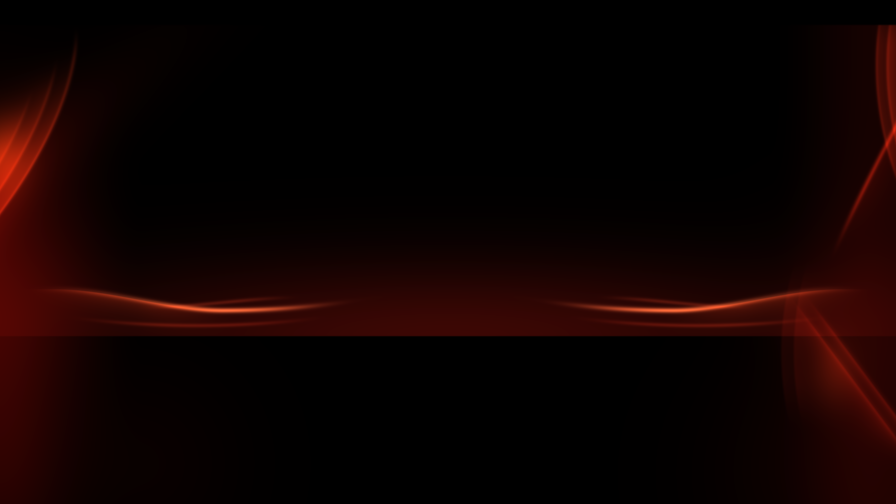
Write a WebGL 2 fragment shader that draws this background.

```glsl
#version 300 es
precision highp float;

uniform vec2 u_resolution;
out vec4 fragColor;

// Soft elliptical light
float glow(vec2 p, vec2 center, vec2 radius) {
    vec2 d = (p - center) / radius;
    return exp(-dot(d, d));
}

// Soft line around zero distance
float line(float d, float width) {
    return exp(-d * d / (width * width));
}

// Light with a crisp edge that fades toward positive distance
float veil(float d, float width) {
    return smoothstep(-0.002, 0.002, d) * exp(-max(d, 0.0) / width);
}

// Fade in and out between two limits
float span(float x, float low, float high, float soft) {
    return smoothstep(low, low + soft, x) * (1.0 - smoothstep(high - soft, high, x));
}

// Broad red haze on both sides and above the horizon
vec3 haze(vec2 p) {
    float height = p.y - 0.333;
    float above = smoothstep(0.331, 0.335, p.y);
    vec3 color = vec3(0.235, 0.028, 0.016) * above * line(height, 0.145) * line(p.x - 0.5, 0.44);

    float leftFade = 1.0 - smoothstep(-0.02, 0.16, p.x);
    color += vec3(0.27, 0.018, 0.008) * leftFade * line(p.y - 0.45, 0.27);
    color += vec3(0.14, 0.008, 0.004) * glow(p, vec2(0.0, 0.08), vec2(0.07, 0.25));
    color += vec3(0.035, 0.002, 0.001) * glow(p, vec2(0.16, 0.08), vec2(0.11, 0.2));

    float rightFade = smoothstep(0.86, 0.98, p.x);
    color += vec3(0.085, 0.007, 0.004) * rightFade;
    color += vec3(0.07, 0.006, 0.003) * glow(p, vec2(0.96, 0.38), vec2(0.09, 0.2));
    color += vec3(0.06, 0.004, 0.002) * glow(p, vec2(0.93, 0.06), vec2(0.13, 0.22));
    return color;
}

// Glowing crescents and slanted beam on the left
vec3 leftFlames(vec2 p) {
    float slant = p.y - 0.63 - 1.45 * p.x;
    vec3 color = vec3(0.18, 0.02, 0.008) * line(slant, 0.1) * exp(-p.x / 0.09);
    float t = clamp((0.93 - p.y) / 0.354, 0.0, 1.3);
    float along = smoothstep(0.0, 0.75, t);
    for (int i = 0; i < 3; i++) {
        float k = float(i);
        float d = 0.085 - 0.019 * k - 0.085 * pow(t, 1.75) - p.x;
        float fade = span(p.y, 0.5, 0.95 - 0.06 * k, 0.08) / (1.0 + 0.6 * k);
        color += vec3(0.3, 0.07, 0.02) * veil(d, 0.03) * along * fade;
        color += vec3(0.16, 0.04, 0.015) * line(d, 0.0025) * fade;
    }
    color += vec3(0.26, 0.08, 0.015) * glow(p, vec2(0.0, 0.69), vec2(0.03, 0.07));
    return color;
}

// Arcs and crossing streaks on the right
vec3 rightFlames(vec2 p) {
    vec3 color = vec3(0.0);
    for (int i = 0; i < 2; i++) {
        float k = float(i);
        float bend = (p.y - 0.87) / 0.22;
        float arc = p.x - 0.978 - 0.012 * k - 0.022 * bend * bend;
        float arcFade = span(p.y, 0.58, 1.02, 0.12);
        color += vec3(0.2, 0.04, 0.015) * (veil(arc, 0.025) + 0.5 * line(arc, 0.002)) * arcFade;

        float curl = (p.y - 0.3) / 0.18;
        float fold = p.x - 0.872 - 0.014 * k - 0.015 * curl * curl;
        color += vec3(0.075, 0.012, 0.006) * veil(fold, 0.022) * span(p.y, 0.14, 0.49, 0.12);

        float fall = p.x - 0.898 - 0.018 * k - 0.42 * (0.375 - p.y);
        float fallFade = span(p.y, 0.06, 0.42, 0.1);
        color += vec3(0.15, 0.025, 0.01) * (veil(-fall, 0.018) + 0.5 * line(fall, 0.004)) * fallFade;
    }
    float t = max((p.y - 0.479) / 0.271, 0.0);
    float streak = p.x - 0.927 - 0.073 * pow(t, 1.1);
    float streakFade = smoothstep(0.0, 0.6, t);
    color += vec3(0.34, 0.06, 0.02) * line(streak, 0.003) * streakFade;
    color += vec3(0.12, 0.015, 0.006) * veil(streak, 0.025) * streakFade;
    color += vec3(0.12, 0.035, 0.01) * glow(p, vec2(0.93, 0.26), vec2(0.025, 0.07));
    return color;
}

// Mirrored silky strands just above the horizon
vec3 strands(vec2 p) {
    float x = min(p.x, 1.0 - p.x);
    float tail = max(x - 0.25, 0.0);
    float crest = p.y - 0.426 + 0.042 * smoothstep(0.06, 0.25, x) - 0.9 * tail * tail;
    vec3 color = vec3(0.65, 0.32, 0.17) * line(crest, 0.0045) * line(x - 0.25, 0.075);
    color += vec3(0.2, 0.08, 0.045) * line(crest, 0.006) * span(x, 0.03, 0.4, 0.1);
    color += vec3(0.28, 0.08, 0.03) * veil(-crest, 0.022) * span(x, 0.02, 0.27, 0.11);

    float upper = p.y - 0.39 - 0.02 * smoothstep(0.16, 0.34, x);
    color += vec3(0.2, 0.06, 0.03) * line(upper, 0.004) * span(x, 0.15, 0.34, 0.08);
    float lower = p.y - 0.354 - 0.8 * (x - 0.22) * (x - 0.22);
    color += vec3(0.2, 0.05, 0.025) * line(lower, 0.004) * span(x, 0.07, 0.37, 0.12);
    return color * smoothstep(0.331, 0.335, p.y);
}

void main() {
    vec2 p = gl_FragCoord.xy / u_resolution;
    vec3 color = haze(p) + leftFlames(p) + rightFlames(p) + strands(p);
    // Dark strip along the top
    color *= 1.0 - smoothstep(0.948, 0.953, p.y);
    fragColor = vec4(color, 1.0);
}
```
